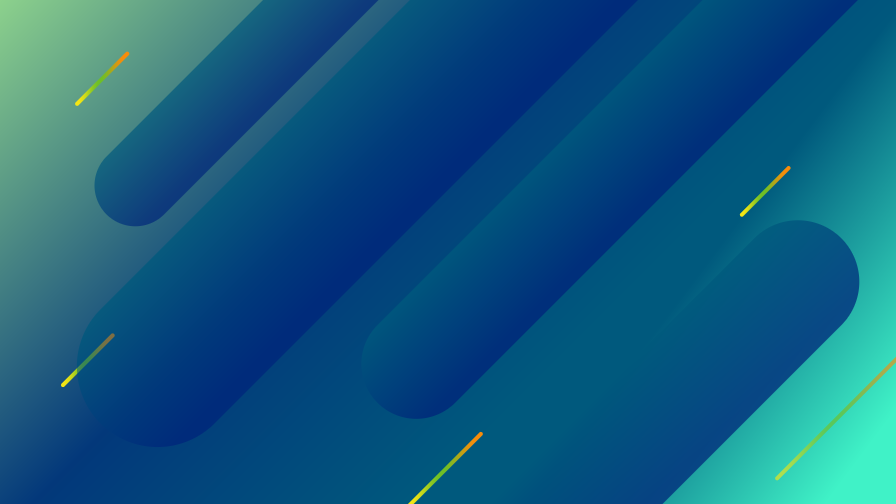
A WebGL 2 fragment shader for this background:

```glsl
#version 300 es
precision highp float;
// Diagonal translucent capsules and bright dashes over a green, navy and aqua gradient.
uniform vec2 u_resolution;
out vec4 outColor;

const vec3 NAVY = vec3(0.0, 0.15, 0.48);
const vec3 TEAL = vec3(0.0, 0.35, 0.49);

// Distance to a capsule that rises at 45 degrees, "run" wide from its lower end.
float diagonalCapsule(vec2 p, vec2 start, float run, float radius) {
    vec2 q = p - start;
    float along = clamp(0.5 * (q.x + q.y), 0.0, run);
    return length(q - along) - radius;
}

float coverage(float d) {
    return clamp(0.5 - d * u_resolution.y, 0.0, 1.0);
}

vec3 background(vec2 p) {
    float diagonal = p.x + 1.0 - p.y;
    float corner = dot(vec2(p.x, 1.0 - p.y), vec2(0.8, 0.6));
    vec3 c = mix(vec3(0.55, 0.82, 0.55), vec3(0.01, 0.22, 0.48), clamp(diagonal / 1.064, 0.0, 1.0));
    c = mix(c, TEAL, clamp((diagonal - 1.064) / 0.77, 0.0, 1.0));
    return mix(c, vec3(0.25, 0.95, 0.78), clamp((corner - 1.435) / 0.475, 0.0, 1.0));
}

// Capsule shaded across its width, from teal on the upper side to navy below.
float paintCapsule(inout vec3 c, vec2 p, vec2 start, float run, float radius, float opacity) {
    vec2 q = p - start;
    float across = 0.5 + 0.3536 * (q.x - q.y) / radius;
    float mask = coverage(diagonalCapsule(p, start, run, radius));
    c = mix(c, mix(TEAL, NAVY, clamp(across * 1.1, 0.0, 1.0)), mask * opacity);
    return mask;
}

// Thin dash running from yellow through green to orange.
void paintDash(inout vec3 c, vec2 p, vec2 start, float run, float opacity) {
    float t = clamp((p.x - start.x) / run, 0.0, 1.0);
    vec3 ink = mix(vec3(0.96, 0.9, 0.08), vec3(0.43, 0.75, 0.15), smoothstep(0.0, 0.45, t));
    ink = mix(ink, vec3(0.97, 0.55, 0.04), smoothstep(0.45, 0.95, t));
    c = mix(c, ink, opacity * coverage(diagonalCapsule(p, start, run, 0.004)));
}

void main() {
    vec2 p = gl_FragCoord.xy / u_resolution.y;
    vec3 color = background(p);

    // Broad capsules
    paintCapsule(color, p, vec2(0.2685, 0.632), 2.0, 0.081, 0.7);
    float veil = paintCapsule(color, p, vec2(0.3125, 0.273), 2.0, 0.16, 0.8);
    paintCapsule(color, p, vec2(0.826, 0.278), 2.0, 0.109, 0.8);
    paintCapsule(color, p, vec2(0.583, -0.559), 1.0, 0.122, 0.75);

    // Dashes, one of them half hidden by the widest capsule
    paintDash(color, p, vec2(0.153, 0.794), 0.0995, 1.0);
    paintDash(color, p, vec2(0.125, 0.236), 0.0985, 1.0 - 0.5 * veil);
    paintDash(color, p, vec2(1.472, 0.574), 0.0926, 1.0);
    paintDash(color, p, vec2(0.812, -0.003), 0.142, 1.0);
    paintDash(color, p, vec2(1.542, 0.051), 0.25, 0.65);

    outColor = vec4(color, 1.0);
}
```
